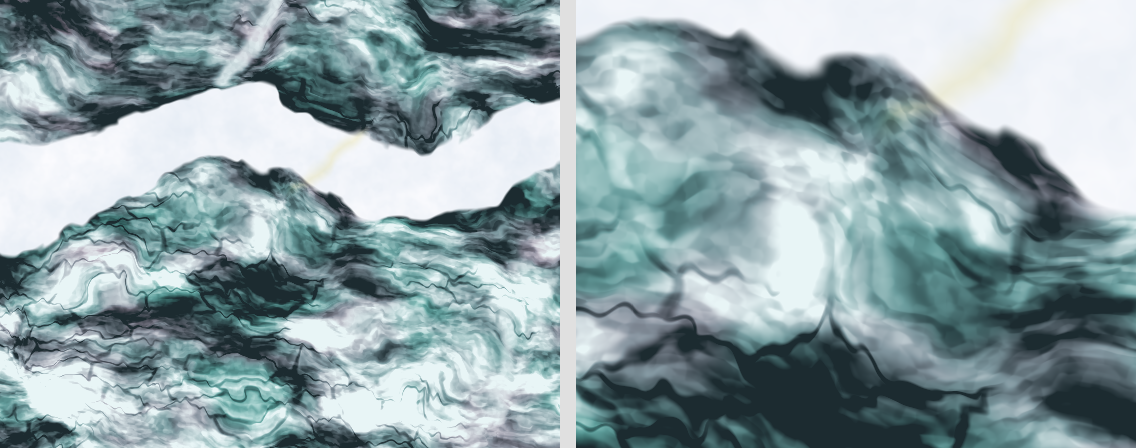
Left, the full canvas; right, a detail of the centre.
This texture is drawn by a WebGL 2 fragment shader. Its source:

```glsl
#version 300 es
precision highp float;
// Green foliated marble crossed by a broad white calcite vein.
// Layered cellular noise, stretched along a folded flow, gives the streaks;
// cell borders give dark threads, and capsules place the paler veinlets.

#define STREAK_SCALE vec2(4.6, 11.0)
#define THREAD_SCALE vec2(9.0, 23.0)
#define CONTRAST 2.75
#define BRIGHTNESS 0.575
#define FOLD_WARP 0.085
#define VEIN_HALF_WIDTH 0.082
#define VEIN_SOFTNESS 0.006
#define BORDER_DARKNESS 0.36
#define THREAD_DARKNESS 0.36
#define HUE_SHIFT 0.17
#define GRAIN 0.09

out vec4 fragColor;
uniform vec2 u_resolution;

vec2 hash2(vec2 c) {
    vec3 a = fract(c.xyx * vec3(0.1031, 0.1030, 0.0973));
    a += dot(a, a.yzx + 33.33);
    return fract((a.xx + a.yz) * a.zy);
}

// x: smoothly blended cell value, y: distance to the cell border
vec2 cells(vec2 p) {
    vec2 base = floor(p), f = p - base;
    float total = 0.0, weight = 0.0, near1 = 8.0, near2 = 8.0;
    for (int j = -1; j <= 1; j++)
        for (int i = -1; i <= 1; i++) {
            vec2 o = vec2(i, j);
            vec2 h = hash2(base + o);
            vec2 r = o + h - f;
            float d = dot(r, r), w = exp(-7.0 * d);
            total += w * fract(37.0 * h.x + 17.0 * h.y);
            weight += w;
            near2 = min(near2, max(near1, d));
            near1 = min(near1, d);
        }
    return vec2(total / weight, sqrt(near2) - sqrt(near1));
}

float layers(vec2 p) {
    float sum = 0.0, norm = 0.0, amp = 1.0;
    for (int i = 0; i < 5; i++) {
        sum += amp * cells(p).x;
        norm += amp;
        amp *= 0.72;
        p = p * 1.97 + vec2(13.7, 7.3);
    }
    return sum / norm;
}

vec2 warp(vec2 p) {
    return vec2(cells(p).x, cells(p + 31.4).x) - 0.5;
}

// Soft capsule around the segment a-b
float capsule(vec2 p, vec2 a, vec2 b, float radius, float soft) {
    vec2 ab = b - a;
    float t = clamp(dot(p - a, ab) / dot(ab, ab), 0.0, 1.0);
    return 1.0 - smoothstep(radius - soft, radius + soft, length(p - a - t * ab));
}

float veinCentre(float x) {
    return 0.652 + 0.058 * sin(7.4 * (x - 0.29)) - 0.04 * (1.0 - smoothstep(0.0, 0.35, x));
}

// Positive inside the vein, negative outside
float veinDepth(vec2 p) {
    float width = VEIN_HALF_WIDTH + 0.042 * (1.0 - smoothstep(0.0, 0.42, p.x));
    float side = p.y - veinCentre(p.x);
    float step1 = smoothstep(0.40, 0.60, p.x) * (1.0 - smoothstep(0.62, 0.65, p.x));
    float jag = 0.011 * sin(23.0 * p.x + 1.2) + 0.007 * sin(47.0 * p.x);
    width += side > 0.0 ? 0.03 * step1 : jag * smoothstep(0.2, 0.5, p.x);
    return width - abs(side);
}

vec3 rockColour(float tone) {
    vec3 dark = vec3(0.11, 0.17, 0.19), mid = vec3(0.46, 0.60, 0.62), pale = vec3(0.91, 0.96, 0.965);
    return tone < 0.5 ? mix(dark, mid, tone * 2.0) : mix(mid, pale, tone * 2.0 - 1.0);
}

void main() {
    vec2 p = gl_FragCoord.xy / u_resolution.y;
    vec2 broad = warp(p * 5.0), fine = warp(p * 24.0);
    vec2 bent = p + 0.035 * broad + 0.022 * fine;

    // Foliation dips to the right and bends with the vein
    float centre = veinCentre(p.x);
    vec2 flow = p + FOLD_WARP * broad + 0.016 * fine;
    flow.y += 0.13 * p.x - 0.6 * (centre - 0.65) * exp(-4.0 * abs(p.y - centre));

    // Streaked body
    float tone = BRIGHTNESS + CONTRAST * (layers(flow * STREAK_SCALE) - 0.5);
    tone += 0.22 * (cells(flow * vec2(2.2, 4.5) + 5.0).x - 0.5);

    // Dark rims beside the vein, heavier under its right end
    float depth = veinDepth(bent);
    float rim = exp(-max(-depth, 0.0) / 0.045);
    float lowerRight = smoothstep(0.5, 1.0, p.x) * step(p.y, centre);
    tone -= BORDER_DARKNESS * rim * (0.35 + 0.8 * cells(flow * 9.0).x + 0.4 * lowerRight);

    // Wandering dark threads
    vec2 threadPos = flow + vec2(0.0, 0.003 * sin(flow.x * 150.0) + 0.002 * sin(flow.x * 263.0));
    float thread = 1.0 - smoothstep(0.02, 0.13, cells(threadPos * THREAD_SCALE).y);
    tone -= THREAD_DARKNESS * thread * smoothstep(0.38, 0.66, cells(flow * vec2(4.0, 8.0) + 19.0).x);

    // Pale clouds and veinlets
    float cloud = capsule(bent, vec2(0.02, 0.19), vec2(0.17, 0.08), 0.05, 0.05);
    cloud = max(cloud, capsule(bent, vec2(0.80, 0.09), vec2(0.95, 0.05), 0.035, 0.03));
    cloud = max(cloud, capsule(bent, vec2(1.25, 0.43), vec2(1.12, 0.30), 0.04, 0.04));
    float veinlet = capsule(bent, vec2(0.49, 0.83), vec2(0.62, 1.0), 0.02, 0.012);
    veinlet = max(veinlet, 0.8 * capsule(bent, vec2(1.13, 0.32), vec2(1.12, 0.08), 0.014, 0.012));
    tone = mix(tone + 0.42 * cloud, 0.95, 0.9 * veinlet);
    tone += GRAIN * (cells(p * 130.0).x - 0.5);
    tone = clamp(tone, 0.0, 1.0);

    // Teal and mauve tints, strongest in the middle tones
    float hue = cells(flow * vec2(6.0, 12.0) + 43.0).x + 0.5 * cells(flow * vec2(17.0, 32.0)).x - 0.75;
    vec3 colour = rockColour(tone);
    colour += HUE_SHIFT * hue * 4.0 * tone * (1.0 - tone) * vec3(-1.0, 0.25, -0.1);

    // White vein with faint mottling and a thin ochre stain
    vec3 calcite = mix(vec3(0.89, 0.92, 0.955), vec3(0.97, 0.975, 0.99), layers(p * 7.0) * 1.5 - 0.1);
    colour = mix(colour, calcite, smoothstep(-VEIN_SOFTNESS, VEIN_SOFTNESS, depth));
    float stain = capsule(bent, vec2(0.67, 0.57), vec2(0.81, 0.70), 0.008, 0.016);
    colour *= mix(vec3(1.0), vec3(0.98, 0.96, 0.84), stain);
    fragColor = vec4(clamp(colour, 0.0, 1.0), 1.0);
}
```
